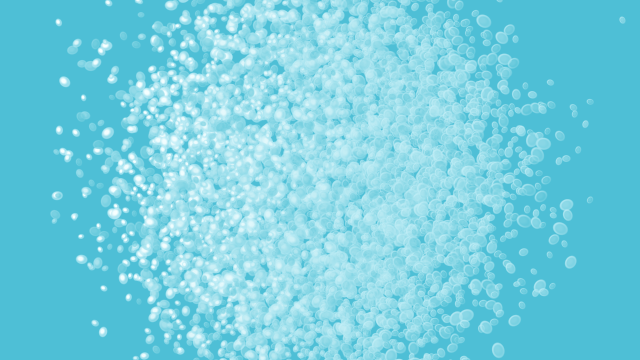
Reproduce this background procedurally as a Shadertoy shader.

```glsl
// Draws a burst of translucent white bubbles spreading over a flat turquoise field.

vec3 hash3(vec3 p) {
    p = fract(p * vec3(0.1031, 0.1030, 0.0973));
    p += dot(p, p.yxz + 33.33);
    return fract((p.xxy + p.yxx) * p.zyx);
}

// Chance that a cell holds a bubble: a dense core with a sparse halo
float cloudDensity(vec2 p) {
    float r = length((p - vec2(0.88, 0.51)) * vec2(1.0, 0.97));
    float core = 0.8 * exp(-pow(r / 0.51, 5.0));
    float halo = mix(0.04, 0.022, smoothstep(0.3, 1.2, p.x)) * smoothstep(0.88, 0.58, r);
    return core + halo;
}

// Blends one bubble, lit from the left, over the colour beneath it
vec3 addBubble(vec3 below, vec2 offset, float radius, float tone, float light) {
    float soft = 0.001 + 0.6 / iResolution.y;
    float d = length(offset);
    float body = 1.0 - smoothstep(radius - soft, radius + soft, d);
    float rim = smoothstep(0.6, 0.9, d / radius) * body;

    vec3 shade = mix(vec3(0.40, 0.79, 0.86), vec3(0.68, 0.90, 0.94), tone);
    shade = mix(shade, vec3(0.80, 0.95, 0.99), light * 0.65 * tone);
    vec3 color = mix(below, shade, body * mix(0.58, 0.72, light));

    // Bright crescent on the lit side of the rim, faint on the other
    float facing = 0.5 + 0.5 * dot(offset / max(d, 0.0001), vec2(-0.8, 0.6));
    color = mix(color, vec3(0.80, 0.95, 0.98), rim * (0.1 + 0.5 * facing) * (1.0 - 0.6 * light));

    vec2 glint = (offset - radius * vec2(-0.20, 0.15)) / radius;
    float shine = body * smoothstep(0.85, 0.25, length(glint));
    float power = 0.08 + 0.92 * light * smoothstep(0.2, 0.75, tone);
    return mix(color, vec3(0.97, 1.0, 1.0), shine * power);
}

void mainImage(out vec4 fragColor, in vec2 fragCoord) {
    vec2 p = fragCoord / iResolution.y;
    vec3 color = vec3(0.305, 0.75, 0.84);

    // Stacked jittered grids, each shifted and scaled to hide its cells
    for (int layer = 0; layer < 11; layer++) {
        float z = float(layer);
        float size = 0.032 + 0.010 * fract(z * 0.618);
        vec2 shift = hash3(vec3(z, 7.0, 19.0)).xy;
        vec2 cell = floor(p / size + shift);

        for (int y = -1; y <= 1; y++)
        for (int x = -1; x <= 1; x++) {
            vec2 id = cell + vec2(x, y);
            vec3 place = hash3(vec3(id + 40.0, z * 13.0 + 1.0));
            vec3 look = hash3(vec3(id + 90.0, z * 17.0 + 5.0));
            vec2 center = (id + place.xy - shift) * size;
            if (place.z > cloudDensity(center)) continue;

            // Left bubbles are small and bright, right ones wide and glassy
            float light = 1.0 - smoothstep(0.25, 1.30, center.x - 0.15 * (center.y - 0.5));
            float radius = mix(0.0085, 0.0200, look.x * look.x) * mix(1.1, 0.95, light);

            // Each bubble is squashed a little along its own direction
            float turn = 6.2832 * look.z;
            vec2 offset = p - center;
            vec2 axis = vec2(cos(turn), sin(turn));
            offset += 0.25 * axis * dot(offset, axis);
            color = addBubble(color, offset, radius, look.y, light);
        }
    }
    fragColor = vec4(color, 1.0);
}
```
